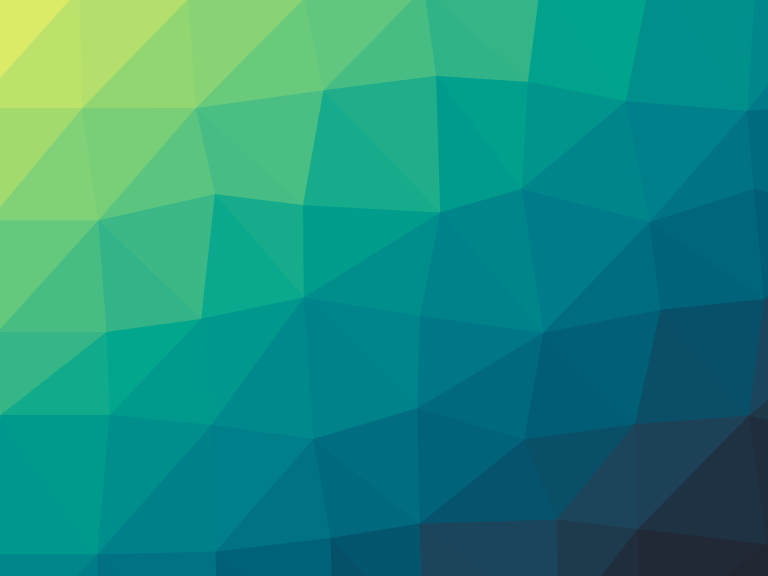
Write a WebGL 1 fragment shader that draws this background.

```glsl
precision highp float;
uniform vec2 u_resolution;

// Mesh layout, in units of the canvas height, with y running downwards
#define ORIGIN vec2(0.162, -0.031)
#define SPACING vec2(0.1892, 0.1927)
#define SWAY vec2(0.026, 0.031)
#define ROW_SHEAR 0.0043
// Wave of each knot row: x frequency, x phase, y frequency, y phase
#define WAVE_0 vec4(0.73, -1.94, 0.80, 0.40)
#define WAVE_1 vec4(1.35, -2.00, 1.15, 1.00)
#define WAVE_2 vec4(2.60, 0.00, 2.60, 1.14)
#define WAVE_3 vec4(1.00, 2.75, 1.70, 1.23)
#define WAVE_4 vec4(0.50, 2.70, 2.40, 3.82)
#define WAVE_5 vec4(2.60, 3.74, 0.90, 1.30)

vec4 rowWave(float row) {
  if (row < 0.5) return WAVE_0;
  if (row < 1.5) return WAVE_1;
  if (row < 2.5) return WAVE_2;
  if (row < 3.5) return WAVE_3;
  if (row < 4.5) return WAVE_4;
  return WAVE_5;
}

// Lattice point displaced along the wave of its row
vec2 knot(vec2 id) {
  vec4 wave = rowWave(id.y);
  vec2 offset = sin(wave.xz * max(id.x, 0.0) + wave.yw);
  return ORIGIN + SPACING * id + vec2(ROW_SHEAR * id.y, 0.0) + SWAY * offset;
}

vec3 blend(vec3 base, vec3 next, float from, float to, float t) {
  return mix(base, next, clamp((t - from) / (to - from), 0.0, 1.0));
}

// Yellow through green and teal to dark slate
vec3 palette(float t) {
  vec3 c = vec3(0.92, 0.94, 0.40);
  c = blend(c, vec3(0.65, 0.86, 0.43), 0.00, 0.13, t);
  c = blend(c, vec3(0.40, 0.79, 0.49), 0.13, 0.24, t);
  c = blend(c, vec3(0.16, 0.69, 0.54), 0.24, 0.36, t);
  c = blend(c, vec3(0.00, 0.65, 0.55), 0.36, 0.40, t);
  c = blend(c, vec3(0.00, 0.55, 0.55), 0.40, 0.50, t);
  c = blend(c, vec3(0.00, 0.49, 0.54), 0.50, 0.58, t);
  c = blend(c, vec3(0.00, 0.38, 0.47), 0.58, 0.70, t);
  c = blend(c, vec3(0.02, 0.32, 0.42), 0.70, 0.76, t);
  c = blend(c, vec3(0.11, 0.27, 0.36), 0.76, 0.82, t);
  return blend(c, vec3(0.13, 0.15, 0.20), 0.82, 0.95, t);
}

// Distance to the inner side of an edge
float edgeDistance(vec2 p, vec2 a, vec2 b) {
  vec2 along = normalize(b - a);
  vec2 toPoint = p - a;
  return along.x * toPoint.y - along.y * toPoint.x;
}

// Flat facet colour in rgb, premultiplied by its coverage in alpha
vec4 facet(vec2 p, vec2 a, vec2 b, vec2 c, float pixel) {
  float inside = min(edgeDistance(p, a, b),
                     min(edgeDistance(p, b, c), edgeDistance(p, c, a)));
  float coverage = clamp(0.5 + inside / pixel, 0.0, 1.0);
  vec2 centre = (a + b + c) / 3.0;
  float t = 0.5 * (0.75 * centre.x + centre.y);
  return vec4(palette(t), 1.0) * coverage;
}

void main() {
  vec2 uv = gl_FragCoord.xy / u_resolution;
  vec2 p = vec2(uv.x * 4.0 / 3.0, 1.0 - uv.y);
  float pixel = 1.0 / u_resolution.y;
  vec2 home = floor((p - ORIGIN) / SPACING);
  vec4 sum = vec4(0.0);

  // Split each nearby cell along its shorter diagonal
  for (int j = -1; j <= 1; j++) {
    for (int i = -1; i <= 1; i++) {
      vec2 id = home + vec2(float(i), float(j));
      vec2 a = knot(id);
      vec2 b = knot(id + vec2(1.0, 0.0));
      vec2 c = knot(id + vec2(0.0, 1.0));
      vec2 d = knot(id + vec2(1.0, 1.0));
      if (distance(a, d) < distance(b, c)) {
        sum += facet(p, a, b, d, pixel) + facet(p, a, d, c, pixel);
      } else {
        sum += facet(p, a, b, c, pixel) + facet(p, b, d, c, pixel);
      }
    }
  }
  gl_FragColor = vec4(sum.rgb / max(sum.a, 0.001), 1.0);
}
```
